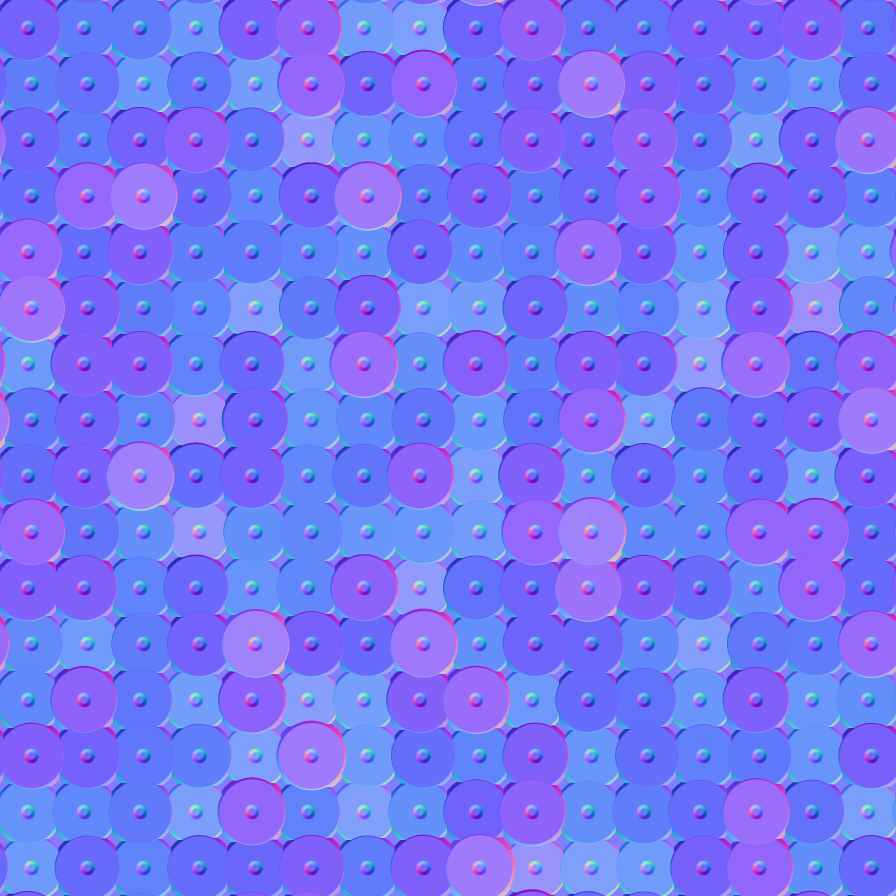
Reproduce this texture map procedurally as a Shadertoy shader.

```glsl
float hash(vec2 p) {
    vec3 q = fract(vec3(p.xyx) * vec3(0.1031, 0.1030, 0.0973));
    q += dot(q, q.yzx + 33.33);
    return fract((q.x + q.y) * q.z);
}

// Encodes a surface slope as a normal colour, with green pointing down.
vec3 encodeNormal(vec2 slope) {
    slope.y = -slope.y;
    return 0.5 + 0.5 * vec3(slope, sqrt(max(1.0 - dot(slope, slope), 0.0)));
}

// Overlapping tilted sequins: the highest surface at each point wins.
vec3 sequins(vec2 p) {
    vec2 cell = floor(p);
    float topHeight = 0.0;
    vec2 topSlope = vec2(0.0);

    for (int j = -1; j <= 1; j++)
    for (int i = -1; i <= 1; i++) {
        vec2 id = cell + vec2(i, j);
        vec2 key = mod(id, 16.0);
        float lift = 0.5 * (hash(key + 3.7) + hash(key + 41.3));

        // Alternate rows shift slightly sideways.
        float shift = 0.0625 * (1.0 - mod(key.y, 2.0));
        vec2 offset = p - id - vec2(0.5 + shift, 0.5);
        float dist = length(offset);
        vec2 outward = offset / max(dist, 0.0001);

        // Flat disc with a bevel falling away beyond its radius.
        float radius = 0.54 + 0.05 * lift;
        float height = 0.03 + 0.06 * lift - max(dist - radius, 0.0);
        if (height > topHeight) {
            topHeight = height;
            float angle = 0.35 + 6.2832 * lift;
            float rim = smoothstep(-0.01, 0.015, dist - radius);
            float dent = smoothstep(0.055, 0.075, dist) * (1.0 - smoothstep(0.12, 0.14, dist));
            topSlope = 0.25 * vec2(cos(angle), -sin(angle)) + 0.65 * outward * (rim - dent);
        }
    }
    return encodeNormal(topSlope);
}

void mainImage(out vec4 fragColor, in vec2 fragCoord) {
    // Average a 3 by 3 grid of samples to smooth the edges.
    vec3 colour = vec3(0.0);
    for (int j = -1; j <= 1; j++)
    for (int i = -1; i <= 1; i++) {
        vec2 uv = (fragCoord + vec2(i, j) / 3.0) / iResolution.xy;
        colour += sequins(uv * 16.0);
    }
    fragColor = vec4(colour / 9.0, 1.0);
}
```
